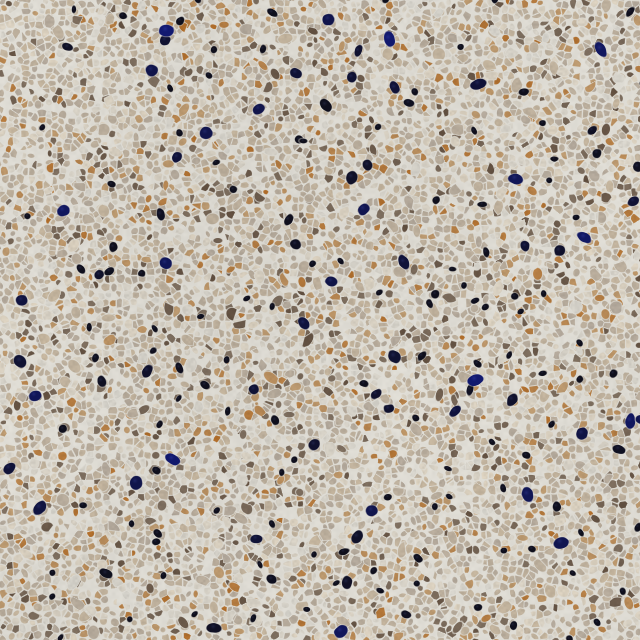
Reproduce this texture procedurally as a WebGL 2 fragment shader.

```glsl
#version 300 es
precision highp float;
// Terrazzo: pale cement packed with angular stone chips and scattered dark blue pebbles.

uniform vec2 u_resolution;
out vec4 fragColor;

const vec3 CEMENT = vec3(0.865, 0.855, 0.825);

float hash(vec2 cell, float seed) {
    return fract(sin(dot(cell, vec2(127.1, 311.7)) + seed * 74.7) * 43758.5453);
}

vec2 hash2(vec2 cell, float seed) {
    return vec2(hash(cell, seed), hash(cell, seed + 0.37));
}

float valueNoise(vec2 p, float seed) {
    vec2 cell = floor(p), f = fract(p);
    f = f * f * (3.0 - 2.0 * f);
    float low = mix(hash(cell, seed), hash(cell + vec2(1, 0), seed), f.x);
    float high = mix(hash(cell + vec2(0, 1), seed), hash(cell + vec2(1, 1), seed), f.x);
    return mix(low, high, f.y);
}

vec2 rotate(vec2 p, float angle) {
    float c = cos(angle), s = sin(angle);
    return vec2(c * p.x - s * p.y, s * p.x + c * p.y);
}

// Length of p measured in a randomly turned ellipse
float ellipseLength(vec2 p, float angle, float stretch) {
    vec2 q = rotate(p, angle);
    return length(q * vec2(1.0 / stretch, stretch));
}

float coverage(float dist, float blur) {
    return 1.0 - smoothstep(-blur, blur, dist);
}

vec3 chipColor(float kind, float tint) {
    vec3 pale = mix(vec3(0.84, 0.80, 0.73), vec3(0.82, 0.81, 0.78), tint);
    vec3 beige = mix(vec3(0.76, 0.70, 0.61), vec3(0.69, 0.65, 0.60), tint);
    vec3 brown = mix(vec3(0.49, 0.43, 0.37), vec3(0.38, 0.31, 0.25), tint * tint);
    vec3 ochre = mix(vec3(0.73, 0.60, 0.44), vec3(0.68, 0.42, 0.16), tint * tint);
    vec3 color = mix(pale, beige, step(0.27, kind));
    color = mix(color, brown, step(0.77, kind));
    return mix(color, ochre, step(0.88, kind));
}

// Voronoi chips, trimmed to ellipses and parted by cement joints
vec3 addChips(vec3 base, vec2 uv, float count, float seed, float share, vec2 radii, float pixel) {
    vec2 p = uv * count, home = floor(p);
    vec2 nearest = vec2(0.0), cell = home;
    float best = 100.0;
    for (int y = -1; y <= 1; y++)
    for (int x = -1; x <= 1; x++) {
        vec2 id = home + vec2(x, y);
        vec2 offset = id + 0.05 + 0.9 * hash2(id, seed) - p;
        float d = dot(offset, offset);
        if (d < best) { best = d; nearest = offset; cell = id; }
    }
    float edge = 100.0;
    for (int y = -2; y <= 2; y++)
    for (int x = -2; x <= 2; x++) {
        vec2 id = cell + vec2(x, y);
        vec2 offset = id + 0.05 + 0.9 * hash2(id, seed) - p;
        vec2 span = offset - nearest;
        if (dot(span, span) > 0.0001)
            edge = min(edge, dot(0.5 * (offset + nearest), normalize(span)));
    }
    float joint = mix(0.03, 0.12, hash(cell, seed + 1.0));
    float radius = mix(radii.x, radii.y, hash(cell, seed + 2.0));
    float stretch = mix(1.0, 1.4, hash(cell, seed + 3.0));
    float oval = ellipseLength(nearest, 6.283 * hash(cell, seed + 4.0), stretch) - radius;
    float dist = max(joint - edge, oval) / count;
    float present = step(hash(cell, seed + 5.0), share);
    vec3 stone = chipColor(hash(cell, seed + 6.0), hash(cell, seed + 7.0));
    stone *= 0.96 + 0.08 * valueNoise(uv * 260.0, seed);
    vec3 color = mix(base, CEMENT, present * coverage(dist - 0.0012, pixel));
    return mix(color, stone, present * coverage(dist, 0.75 * pixel));
}

// Rounded pebbles, the larger ones bluer
vec3 addPebbles(vec3 base, vec2 uv, float count, float seed, float share, float pixel) {
    vec3 color = base;
    vec2 home = floor(uv * count);
    for (int y = -1; y <= 1; y++)
    for (int x = -1; x <= 1; x++) {
        vec2 id = home + vec2(x, y);
        if (hash(id, seed) > share) continue;
        vec2 offset = uv - (id + hash2(id, seed + 1.0)) / count;
        float size = hash(id, seed + 2.0);
        float radius = mix(0.0046, 0.0105, size * size);
        float stretch = mix(1.0, 1.32, hash(id, seed + 3.0));
        float wobble = 0.0016 * (valueNoise(uv * 150.0, seed) - 0.5);
        float dist = ellipseLength(offset, 3.1416 * hash(id, seed + 4.0), stretch) - radius + wobble;
        float blue = smoothstep(0.55, 1.0, size) * hash(id, seed + 5.0);
        vec3 stone = mix(vec3(0.06, 0.06, 0.11), vec3(0.07, 0.10, 0.46), blue);
        float glint = coverage(length(offset - radius * vec2(-0.2, 0.3)) - 0.2 * radius, 0.4 * radius);
        stone += glint * vec3(0.06, 0.07, 0.11);
        color = mix(color, CEMENT, 0.7 * coverage(dist - 0.001, pixel));
        color = mix(color, stone, coverage(dist, 0.8 * pixel));
    }
    return color;
}

void main() {
    vec2 uv = gl_FragCoord.xy / u_resolution.y;
    float pixel = 1.0 / u_resolution.y;

    // Cement, then fine chips, larger chips and pebbles
    vec3 color = CEMENT + 0.03 * (valueNoise(uv * 180.0, 3.0) - 0.5);
    color = addChips(color, uv, 88.0, 11.0, 0.92, vec2(0.32, 0.72), pixel);
    color = addChips(color, uv, 46.0, 31.0, 0.20, vec2(0.24, 0.46), pixel);
    color = addPebbles(color, uv, 19.0, 53.0, 0.45, pixel);

    // Slow drift of brightness over the slab
    color *= 0.985 + 0.03 * valueNoise(uv * 3.0, 71.0);
    fragColor = vec4(color, 1.0);
}
```
